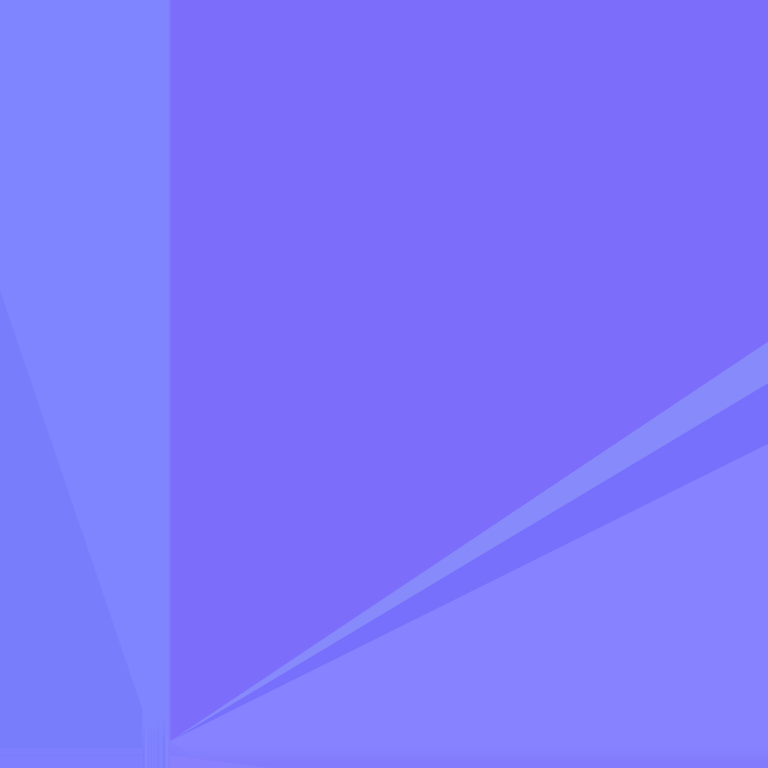
Reproduce this background procedurally as a three.js fragment shader.

```glsl
// Flat violet and blue facets fanning out from a hub near the lower left corner.
// Each facet is a half plane with a soft edge, painted over the previous one;
// gradient noise across x makes the fine upright streaks under the hub.

varying vec2 vUv;

// Coverage of the half plane to the right of the direction from a to b.
float rightOf(vec2 p, vec2 a, vec2 b) {
  vec2 d = normalize(b - a);
  return smoothstep(-0.0008, 0.0008, dot(p - a, vec2(d.y, -d.x)));
}

float below(float y, float edge) {
  return 1.0 - smoothstep(edge - 0.0008, edge + 0.0008, y);
}

float slope(float cell) {
  return fract(sin(cell * 127.1) * 437.58) * 2.0 - 1.0;
}

float gradientNoise(float x) {
  float cell = floor(x);
  float f = x - cell;
  float blend = f * f * f * (f * (f * 6.0 - 15.0) + 10.0);
  return mix(slope(cell) * f, slope(cell + 1.0) * (f - 1.0), blend);
}

// Blue column with its darker triangle, floor strip and streaks.
vec3 leftSide(vec2 p) {
  vec3 color = vec3(0.497, 0.520, 1.0);
  float triangle = 1.0 - rightOf(p, vec2(0.0, 0.622), vec2(0.185, 0.078));
  triangle = 1.0 - triangle;
  float pillar = smoothstep(0.1842, 0.1858, p.x);
  // The edge runs downward, so its right-hand side is the lower left.
  color = mix(color, vec3(0.470, 0.492, 0.99), triangle * (1.0 - pillar));

  float strip = below(p.y, 0.026) * (1.0 - pillar);
  color = mix(color, vec3(0.490, 0.498, 1.0), strip);
  color -= 0.012 * strip * smoothstep(0.0015, 0.0, abs(p.y - 0.0165));

  float foot = pillar * (1.0 - smoothstep(0.025, 0.075, p.y));
  color = mix(color, vec3(0.495, 0.500, 0.99), 0.7 * foot);
  color += foot * 0.07 * gradientNoise(p.x * 260.0);
  return mix(color, vec3(0.510, 0.502, 0.99), smoothstep(0.2175, 0.2195, p.x));
}

// Violet field crossed by rays that open toward the right edge.
vec3 rightSide(vec2 p, vec2 hub) {
  vec3 color = vec3(0.486, 0.433, 0.985);
  color = mix(color, vec3(0.528, 0.540, 0.98), rightOf(p, hub, vec2(1.0, 0.555)));
  color = mix(color, vec3(0.466, 0.440, 0.99), rightOf(p, hub, vec2(1.0, 0.501)));
  color = mix(color, vec3(0.530, 0.510, 1.0), rightOf(p, hub, vec2(1.0, 0.422)));

  // Darkening floor and the small wedge beneath the hub.
  color = mix(color, vec3(0.508, 0.484, 0.99), 1.0 - smoothstep(0.0, 0.034, p.y));
  float wedge = rightOf(p, vec2(0.222, 0.0165), vec2(0.352, 0.0)) * below(p.y, 0.0165);
  color = mix(color, vec3(0.535, 0.500, 0.99), wedge);
  float sliver = rightOf(p, hub, vec2(0.246, 0.020)) * below(p.y, hub.y);
  return mix(color, vec3(0.500, 0.485, 0.99), sliver * (1.0 - wedge) * 0.5
    * (1.0 - smoothstep(0.235, 0.250, p.x)));
}

void main() {
  vec2 hub = vec2(0.2218, 0.035);
  float right = smoothstep(hub.x - 0.0008, hub.x + 0.0008, vUv.x);
  gl_FragColor = vec4(mix(leftSide(vUv), rightSide(vUv, hub), right), 1.0);
}
```
